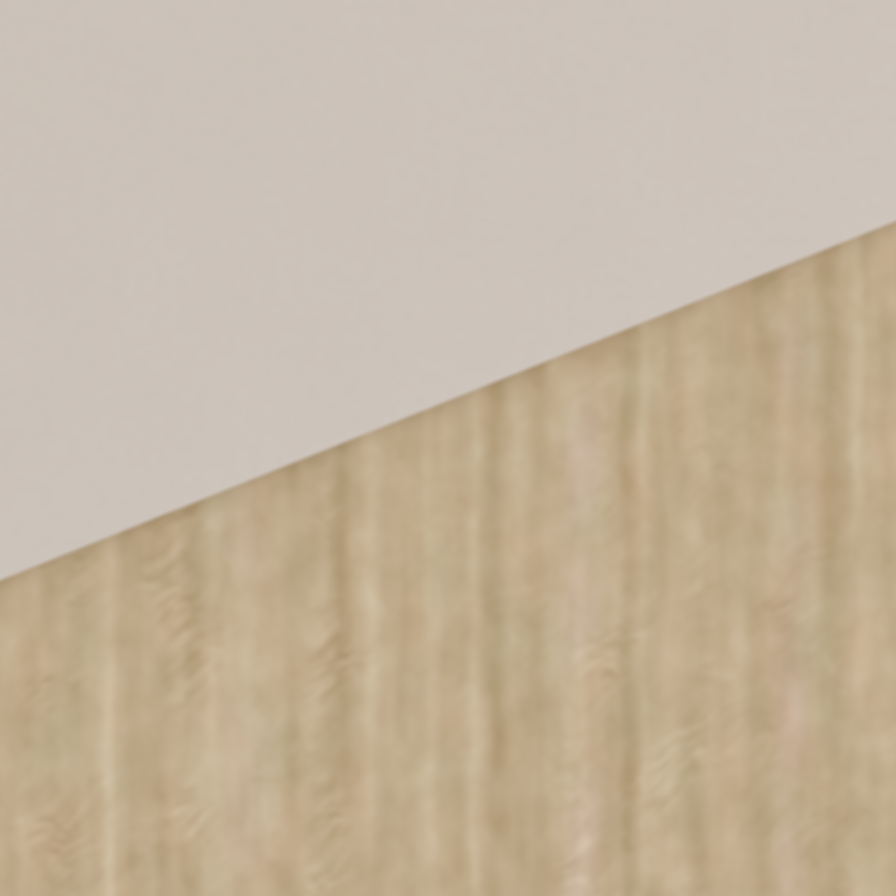
Reproduce this texture procedurally as a Shadertoy shader.

```glsl
const vec3 WALL = vec3(0.800, 0.762, 0.726);
const vec3 WOOD = vec3(0.754, 0.676, 0.552);
const vec3 GRAIN_SHADE = vec3(0.085, 0.098, 0.115);
const vec3 LILAC_TINT = vec3(0.020, 0.009, 0.045);

// Vertical streaks: centre, half width, strength (negative is dark)
const vec3 DARK_STREAKS[10] = vec3[10](
    vec3(0.053, 0.013, -0.55), vec3(0.183, 0.010, -0.50),
    vec3(0.212, 0.012, -0.50), vec3(0.325, 0.009, -0.30),
    vec3(0.378, 0.016, -0.55), vec3(0.553, 0.012, -0.85),
    vec3(0.600, 0.011, -0.50), vec3(0.700, 0.010, -0.75),
    vec3(0.853, 0.015, -0.45), vec3(0.930, 0.018, -0.55));
const vec3 LIGHT_STREAKS[8] = vec3[8](
    vec3(0.123, 0.007, 0.50), vec3(0.235, 0.009, 0.50),
    vec3(0.270, 0.018, 0.35), vec3(0.410, 0.009, 0.30),
    vec3(0.531, 0.007, 0.40), vec3(0.645, 0.020, 0.45),
    vec3(0.718, 0.007, 0.50), vec3(0.957, 0.010, 0.45));

vec2 hashGradient(vec2 cell) {
    vec3 p = fract(vec3(cell.xyx) * vec3(0.1031, 0.1030, 0.0973));
    p += dot(p, p.yzx + 33.33);
    return fract((p.xx + p.yz) * p.zy) * 2.0 - 1.0;
}

float gradientNoise(vec2 p) {
    vec2 cell = floor(p);
    vec2 f = p - cell;
    vec2 w = f * f * f * (f * (f * 6.0 - 15.0) + 10.0);
    float a = dot(hashGradient(cell), f);
    float b = dot(hashGradient(cell + vec2(1, 0)), f - vec2(1, 0));
    float c = dot(hashGradient(cell + vec2(0, 1)), f - vec2(0, 1));
    float d = dot(hashGradient(cell + vec2(1, 1)), f - vec2(1, 1));
    return mix(mix(a, b, w.x), mix(c, d, w.x), w.y);
}

float fbm(vec2 p, int octaves, float decay) {
    float sum = 0.0;
    float gain = 1.0;
    for (int i = 0; i < octaves; i++) {
        sum += gain * gradientNoise(p);
        p = p * 2.03 + 17.3;
        gain *= decay;
    }
    return sum;
}

float bump(float x, float centre, float halfWidth) {
    float t = (x - centre) / halfWidth;
    return exp(-t * t);
}

// Each streak breaks up along its length
float streak(vec2 uv, vec3 s) {
    float swell = gradientNoise(vec2(s.x * 91.0, uv.y * 5.0));
    float breaks = gradientNoise(vec2(uv.x * 30.0, uv.y * 19.0));
    return s.z * (0.9 + 0.8 * swell + 0.9 * breaks) * bump(uv.x, s.x, s.y);
}

float streakSum(vec2 uv) {
    float sum = 0.0;
    for (int i = 0; i < 10; i++) sum += streak(uv, DARK_STREAKS[i]);
    for (int i = 0; i < 8; i++) sum += streak(uv, LIGHT_STREAKS[i]);
    return sum;
}

// Sparse slanted wrinkles, lit from one side, gathered along a few strands
float wrinkles(vec2 uv) {
    vec2 p = vec2(uv.x * 24.0 + uv.y * 8.0, uv.y * 42.0 - uv.x * 24.0);
    p += 0.8 * gradientNoise(uv * 17.0);
    float relief = fbm(p, 2, 0.6) - fbm(p + vec2(0.15, 0.4), 2, 0.6);
    float strands = bump(uv.x, 0.06, 0.04) + bump(uv.x, 0.20, 0.04)
                  + bump(uv.x, 0.37, 0.035) + bump(uv.x, 0.67, 0.04)
                  + 0.8 * bump(uv.x, 0.76, 0.04) + 0.7 * bump(uv.x, 0.88, 0.04);
    float patches = smoothstep(-0.2, 0.3, gradientNoise(uv * vec2(13.0, 9.0) + 4.0));
    float depth = mix(1.0, 0.3, smoothstep(0.25, 0.65, uv.y));
    return relief * patches * depth * (0.2 + strands);
}

vec3 woodColor(vec2 uv, float below) {
    float drift = 0.006 * gradientNoise(uv * vec2(7.0, 9.0));
    vec2 warped = uv + vec2(drift, 0.0);
    float fibre = 0.50 * fbm(warped * vec2(30.0, 3.5), 2, 0.55);
    float mottle = 0.50 * fbm(uv * vec2(20.0, 17.0) + 9.0, 3, 0.55);
    float tone = 0.60 * streakSum(warped) + fibre + mottle + 0.55 * wrinkles(uv);
    vec3 color = WOOD + GRAIN_SHADE * tone;

    // Lilac patches and shifts between rosy and olive
    float strands = bump(uv.x, 0.650, 0.022) + bump(uv.x, 0.885, 0.020)
                  + 0.5 * bump(uv.x, 0.270, 0.025);
    float patches = smoothstep(-0.25, 0.35, gradientNoise(uv * vec2(9.0, 7.0) + 2.0));
    float hue = gradientNoise(uv * vec2(19.0, 9.0) + 31.0);
    color += LILAC_TINT * strands * patches;
    color += vec3(0.020, -0.006, -0.004) * hue;

    // Contact shadow beneath the border
    return color - vec3(0.075, 0.082, 0.085) * exp(-below / 0.011)
                 - 0.012 * exp(-below / 0.06);
}

vec3 wallColor(vec2 uv, float above) {
    float grain = 0.006 * gradientNoise(uv * 65.0) + 0.005 * gradientNoise(uv * 9.0);
    vec3 color = WALL + grain + 0.006 * (uv.x - 0.5);
    return color + vec3(0.004, 0.006, 0.010) * exp(-above / 0.12);
}

void mainImage(out vec4 fragColor, in vec2 fragCoord) {
    vec2 uv = fragCoord / iResolution.xy;

    // Signed distance to the sloping border, positive on the wall
    float slope = 0.401;
    float dist = (uv.y - 0.352 - slope * uv.x) / length(vec2(slope, 1.0));
    float softness = max(0.0038, 1.0 / iResolution.y);
    float onWall = smoothstep(-softness, softness, dist);

    vec3 wood = woodColor(uv, max(-dist, 0.0));
    vec3 wall = wallColor(uv, max(dist, 0.0));
    fragColor = vec4(mix(wood, wall, onWall), 1.0);
}
```
